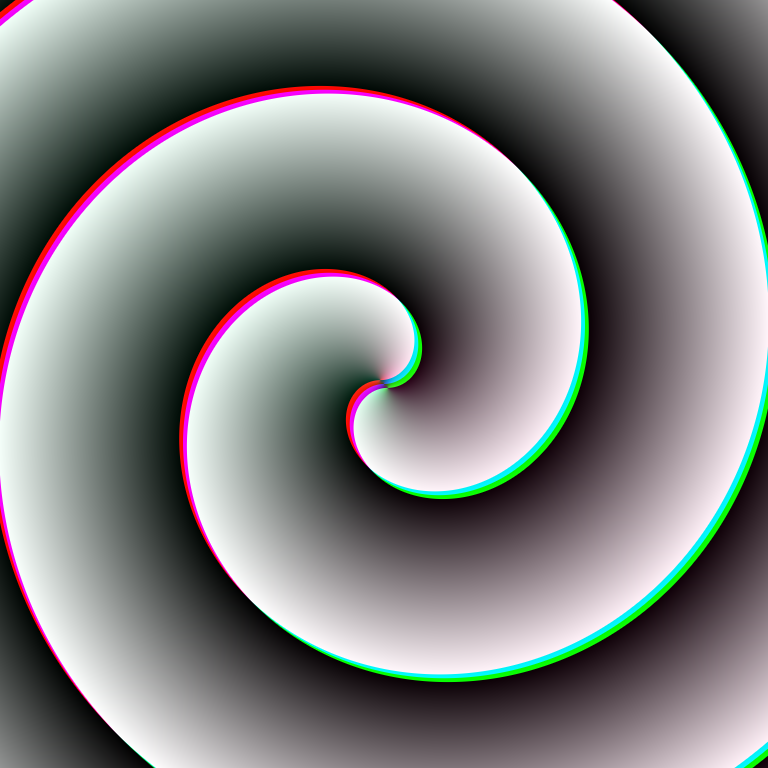
A WebGL 1 fragment shader for this background:

```glsl
precision highp float;

uniform vec2 u_resolution;

const float PI = 3.14159265;

// Two-armed spiral ramp: dark to bright going outward, then a sharp drop.
float spiralRamp(vec2 p, float pixel) {
    float radius = max(length(p), 0.0001);
    float turn = 4.0 * radius - atan(p.y, p.x) / PI;

    // Phase change across one pixel, used to box-filter the drop.
    float width = min(pixel * length(vec2(4.0, 1.0 / (PI * radius))), 1.0);
    float phase = fract(turn + 0.5 * width);
    return phase - 0.5 * width + 1.0 - clamp(phase / width, 0.0, 1.0);
}

void main() {
    float pixel = 1.0 / min(u_resolution.x, u_resolution.y);
    vec2 p = (gl_FragCoord.xy - 0.5 * u_resolution) * pixel;

    // Red and green slide apart along the falling diagonal; blue stays centred.
    vec2 split = vec2(0.005, -0.005);
    vec3 color = vec3(
        spiralRamp(p + split, pixel),
        spiralRamp(p - split, pixel),
        spiralRamp(p, pixel)
    );

    gl_FragColor = vec4(color, 1.0);
}
```
